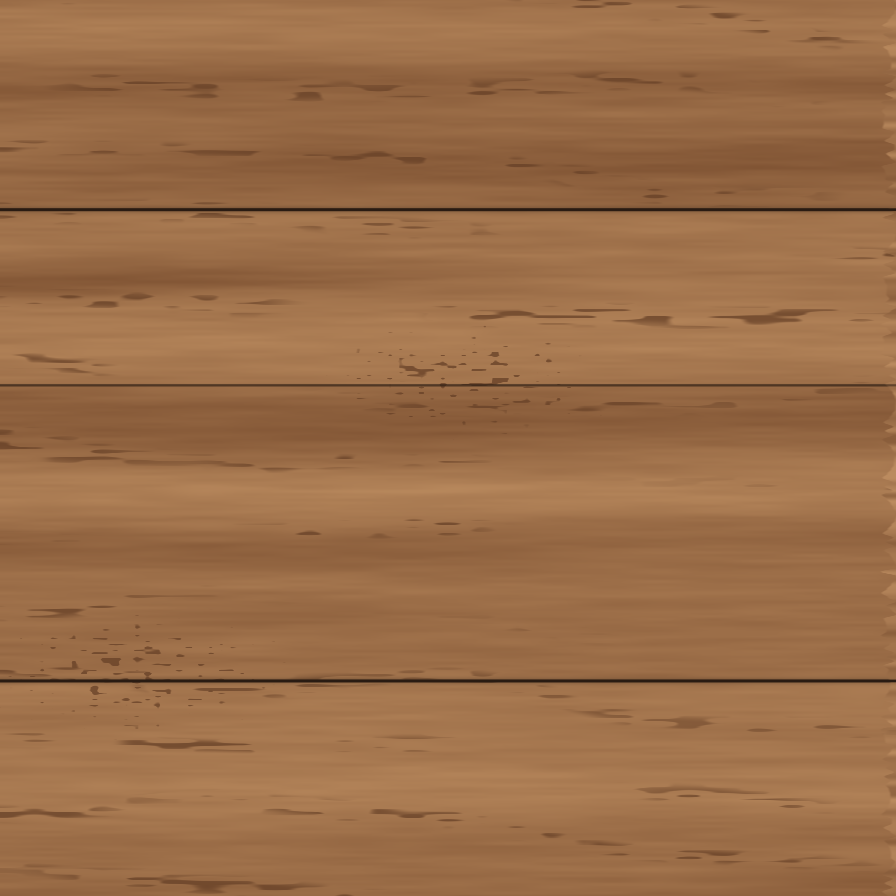
This texture is drawn by a WebGL 1 fragment shader. Its source:

```glsl
precision highp float;
// Four horizontal wooden boards parted by three dark seams.
// Soft tone bands and stretched noise make the grain; thresholded noise cuts
// short pores around two knots and longer flecks along slanting veins.
uniform vec2 u_resolution;

float hash(vec2 p) {
  p = fract(p * vec2(0.1031, 0.1137));
  p += dot(p, p.yx + 33.33);
  return fract((p.x + p.y) * p.x * 17.0);
}

float noise(vec2 p) {
  vec2 i = floor(p), f = fract(p);
  f = f * f * (3.0 - 2.0 * f);
  return mix(mix(hash(i), hash(i + vec2(1.0, 0.0)), f.x),
             mix(hash(i + vec2(0.0, 1.0)), hash(i + 1.0), f.x), f.y);
}

// Soft horizontal stripe
float band(float y, float center, float width) {
  float d = (y - center) / width;
  return exp(-d * d);
}

// Elliptical patch of pores
float knot(vec2 p, vec2 center) {
  vec2 d = (p - center) / vec2(0.14, 0.058);
  return exp(-dot(d, d));
}

float seam(float y, float center, float halfWidth) {
  float px = 1.0 / u_resolution.y;
  return 1.0 - smoothstep(halfWidth - 0.5 * px, halfWidth + px, abs(y - center));
}

// 0 is dark heartwood, 1 is pale sapwood
float boardTone(vec2 p) {
  float y = p.y + 0.016 * (noise(p * vec2(3.0, 6.0) + 7.0) - 0.5);
  float tone = 0.48;
  tone += 0.24 * (1.0 - step(0.24, p.y));
  tone += 0.26 * step(0.57, p.y) * (1.0 - step(0.766, p.y));
  tone += 0.36 * band(y, 0.965, 0.03) + 0.42 * band(y, 0.445, 0.032);
  tone += 0.15 * band(y, 0.625, 0.03) + 0.12 * band(y, 0.11, 0.03);
  tone -= 0.36 * band(y, 0.905, 0.022);
  tone -= (0.15 + 0.35 * p.x) * band(y, 0.815, 0.026);
  tone -= 0.7 * (1.0 - smoothstep(0.0, 0.8, p.x)) * band(y, 0.69, 0.02);
  tone -= 0.36 * band(y, 0.53, 0.032) + 0.22 * band(y, 0.395, 0.022);
  tone -= 0.24 * band(y, 0.06, 0.025);
  tone -= (0.25 + 0.4 * p.x) * band(y, 0.0, 0.03);
  return tone + 0.22 * (noise(p * vec2(2.5, 26.0)) - 0.5);
}

void main() {
  vec2 p = gl_FragCoord.xy / u_resolution;

  // Fibres: three layers of strongly stretched noise
  float grain = 0.0, amount = 0.2;
  vec2 stretch = vec2(4.0, 95.0);
  for (int i = 0; i < 3; i++) {
    grain += amount * (noise(p * stretch + 19.0 * float(i)) - 0.5);
    stretch *= vec2(2.1, 1.8);
    amount *= 0.85;
  }
  float tone = clamp(boardTone(p) + grain, -0.15, 1.15);
  vec3 color = mix(vec3(0.52, 0.345, 0.215), vec3(0.69, 0.505, 0.34), tone);

  // Short pores scattered around the knots
  float cluster = max(knot(p, vec2(0.52, 0.575)), knot(p, vec2(0.15, 0.25)));
  float poreNoise = noise(p * vec2(85.0, 310.0));
  float poreLevel = 1.02 - 0.3 * cluster;
  float pores = smoothstep(poreLevel, poreLevel + 0.1, poreNoise);

  // Long flecks along veins that sink towards the right
  float wander = noise(vec2(p.x * 4.0, p.y * 9.0) + 31.0);
  float phase = fract(12.0 * (p.y + 0.05 * p.x) + 0.8 * wander);
  float vein = 1.0 - smoothstep(0.03, 0.17, abs(phase - 0.5));
  vein *= smoothstep(0.25, 0.6, noise(p * vec2(5.0, 14.0) + 53.0));
  float fleckNoise = noise(p * vec2(26.0, 260.0) + 71.0);
  float flecks = vein * smoothstep(0.64, 0.82, fleckNoise);
  color = mix(color, vec3(0.40, 0.25, 0.15), 0.75 * max(pores, flecks));

  // Seams, the middle one thinner and fainter, with a soft shadow
  float shadow = band(p.y, 0.766, 0.004) + band(p.y, 0.24, 0.004);
  color *= 1.0 - 0.18 * shadow;
  float dark = max(seam(p.y, 0.766, 0.0014), seam(p.y, 0.24, 0.0014));
  dark = max(dark, 0.65 * seam(p.y, 0.57, 0.0011));
  color = mix(color, vec3(0.16, 0.105, 0.07), dark);

  // Frayed fibre ends on the right side
  float frayStart = 1.0 - 0.018 * noise(vec2(3.0, p.y * 210.0));
  float fray = smoothstep(frayStart - 0.001, frayStart + 0.003, p.x);
  float pale = noise(vec2(9.0, p.y * 150.0));
  vec3 fibreEnd = mix(vec3(0.52, 0.35, 0.22), vec3(0.77, 0.58, 0.40), pale);
  color = mix(color, fibreEnd, 0.7 * fray * (1.0 - dark));

  gl_FragColor = vec4(color, 1.0);
}
```
